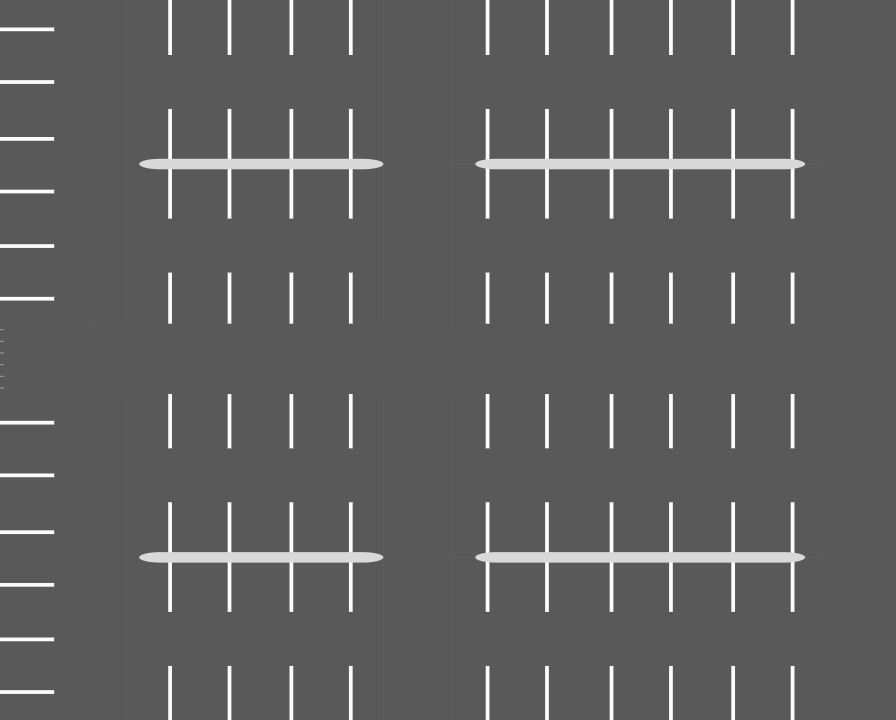
Reproduce this pattern procedurally as a Shadertoy shader.

```glsl
// Car park plan: two rows of paired bay lines, long kerb islands and side bays on asphalt.
#define PLAN vec2(768.0, 618.0)   // plan units across the canvas
#define ROW_PERIOD 337.6          // height of one repeated block
#define ROW_CENTRE 140.8          // island axis of the first block
#define LINE_HALF 1.6             // half width of a painted line
#define BAY_GAP 51.0              // spacing inside a pair of upright lines
#define SIDE_GAP 45.2             // spacing inside a pair of side lines
#define ISLAND_HALF 4.5           // half height of an island
#define ISLAND_CAP 18.0           // length of its tapered end
#define ASPHALT vec3(0.35)
#define PAINT vec3(0.99)
#define KERB vec3(0.85)
#define SEAM vec3(0.37)

// Distance to an interval
float span(float x, float a, float b) {
    return abs(x - 0.5 * (a + b)) - 0.5 * (b - a);
}

// Distance to a run of line pairs; the middle pair of three sits slightly off
float pairedLines(float x, float start, float period, float gap, int pairs) {
    float d = 1e4;
    for (int i = 0; i < pairs; i++) {
        float nudge = (pairs == 3 && i == 1) ? 1.0 : 0.0;
        float offset = x - start - period * float(i) - nudge;
        d = min(d, min(abs(offset), abs(offset - gap)));
    }
    return d - LINE_HALF;
}

// Long bar with elliptical ends, scaled by its gradient to a distance
float island(vec2 p, float a, float b) {
    vec2 radius = vec2(ISLAND_CAP, ISLAND_HALF);
    vec2 q = vec2(max(span(p.x, a, b) + ISLAND_CAP, 0.0), p.y) / radius;
    float len = max(length(q), 1e-3);
    return (len - 1.0) * len / max(length(q / radius), 1e-3);
}

// Share of a pixel covered by a shape
float cover(float d, float pixel) {
    return clamp(0.5 - d / pixel, 0.0, 1.0);
}

void mainImage(out vec4 fragColor, in vec2 fragCoord) {
    float pixel = PLAN.y / iResolution.y;
    vec2 p = vec2(fragCoord.x, iResolution.y - fragCoord.y) * pixel;
    float half_period = 0.5 * ROW_PERIOD;
    float y = mod(p.y - ROW_CENTRE + half_period, ROW_PERIOD) - half_period;
    vec3 colour = ASPHALT;

    // Faint paving seams, broken by the central lane
    float seam = min(abs(p.x - 77.0), abs(p.x - 108.0));
    seam = min(seam, min(abs(p.x - 329.0), abs(p.x - 388.5)));
    seam = min(seam, abs(p.x - 707.0)) - 0.5;
    seam = max(seam, -span(p.y, 278.0, 338.0));
    float axis = max(abs(y) - 0.4, span(p.x, 388.5, 707.0));
    colour = mix(colour, SEAM, 0.6 * cover(min(seam, axis), pixel));

    // Upright bay lines; the outermost run off the canvas
    bool outer = abs(p.y - 0.5 * PLAN.y) > 200.0;
    float above = span(y, outer ? -150.0 : -140.2, -93.6);
    float below = span(y, 93.2, outer ? 150.0 : 137.0);
    float rows = min(span(y, -47.3, 46.8), min(above, below));
    float columns = min(pairedLines(p.x, 146.0, 104.1, BAY_GAP, 2),
                        pairedLines(p.x, 418.5, 105.4, BAY_GAP, 3));
    float paint = max(columns, rows);

    // Side bay lines at the left edge
    float side = pairedLines(y, -115.6, 93.0, SIDE_GAP, 3);
    paint = min(paint, max(side, p.x - 46.5));
    colour = mix(colour, PAINT, cover(paint, pixel));

    // Small ticks at the left end of the central lane
    float tick = abs(mod(p.y - 278.0, 10.0) - 5.0) - 0.4;
    tick = max(tick, max(p.x - 3.0, span(p.y, 280.0, 336.0)));
    colour = mix(colour, KERB, 0.6 * cover(tick, pixel));

    // Kerb islands over the lines
    vec2 q = vec2(p.x, y);
    float kerb = min(island(q, 119.5, 329.0), island(q, 408.0, 691.0));
    colour = mix(colour, KERB, cover(kerb, pixel));

    fragColor = vec4(colour, 1.0);
}
```
